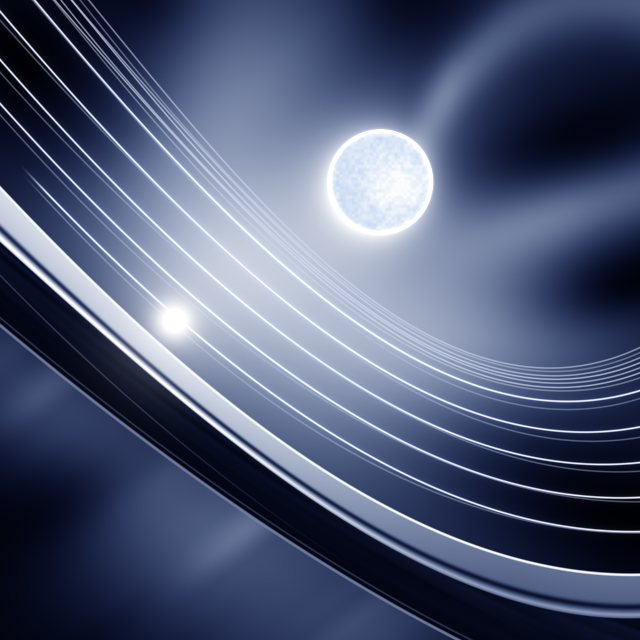
Reproduce this background procedurally as a Shadertoy shader.

```glsl
// A glowing moon and a small flare in blue haze, crossed by sweeping light strings.
// Haze is a sum of soft Gaussian blobs; the strings and the dark ribbon are cubic
// curves through four evenly spaced heights, drawn by their approximate distance.

float hash(vec2 p) {
    vec3 q = fract(p.xyx * 0.1031);
    q += dot(q, q.yzx + 33.33);
    return fract((q.x + q.y) * q.z);
}

float noise(vec2 p) {
    vec2 i = floor(p), f = fract(p);
    f = f * f * (3.0 - 2.0 * f);
    return mix(mix(hash(i), hash(i + vec2(1, 0)), f.x),
               mix(hash(i + vec2(0, 1)), hash(i + vec2(1, 1)), f.x), f.y);
}

// Elongated Gaussian: its long axis points along the given angle
float blob(vec2 p, vec2 center, vec2 radius, float angle) {
    p -= center;
    float c = cos(angle), s = sin(angle);
    vec2 q = vec2(c * p.x + s * p.y, c * p.y - s * p.x) / radius;
    return exp(-dot(q, q));
}

// Brightness to cold blue
vec3 tint(float v) {
    return pow(vec3(clamp(v, 0.0, 1.0)), vec3(1.75, 1.5, 1.0));
}

// Cubic through the heights at x = 0, 1/3, 2/3 and 1
float curve(vec4 h, float x) {
    float u = 3.0 * x;
    vec3 d = h.yzw - h.xyz;
    vec2 e = d.yz - d.xy;
    return h.x + u * (d.x + (u - 1.0) * 0.5 * (e.x + (u - 2.0) / 3.0 * (e.y - e.x)));
}

// Signed distance, positive above the curve
float curveDistance(vec2 p, vec4 h) {
    float y = curve(h, p.x);
    float slope = (curve(h, p.x + 0.005) - y) / 0.005;
    return (p.y - y) / sqrt(1.0 + slope * slope);
}

// Heights of the string family: 0 is the ribbon edge, 1 the topmost string
vec4 stringHeights(float s) {
    return vec4(0.707, 0.391, 0.177, 0.102) + s * vec4(0.319, 0.314, 0.338, 0.332)
         + s * s * vec4(0.143, 0.059, -0.036, 0.023);
}

float stroke(float d, float width, float px) {
    return 1.0 - smoothstep(max(width - px, 0.0), width + px, abs(d));
}

float upperHaze(vec2 p) {
    float v = 0.12 + 0.58 * blob(p, vec2(0.42, 0.57), vec2(0.5, 0.34), -0.785);
    v += 0.14 * blob(p, vec2(0.33, 0.6), vec2(0.2, 0.14), -0.785);
    v += 0.24 * blob(p, vec2(0.77, 0.46), vec2(0.24, 0.13), 0.1);
    v += 0.12 * blob(p, vec2(0.37, 0.9), vec2(0.2, 0.12), 0.7);
    // Two soft beams on the right
    float t = p.x - 0.65;
    float beam = (p.y - 0.8 - 1.4 * t + 2.4 * t * t) / 0.065;
    v += 0.32 * exp(-beam * beam) * smoothstep(-0.03, 0.06, t);
    beam = (p.y - 0.6 - 0.3 * t) / 0.065;
    v += 0.33 * exp(-beam * beam) * smoothstep(-0.03, 0.25, t);
    // Diagonal wisps
    float wisp = noise(vec2(dot(p, vec2(-0.7, 0.7)) * 9.0 + 5.0, dot(p, vec2(0.7)) * 2.0));
    v += 0.12 * (wisp - 0.5) * smoothstep(0.6, 0.95, p.y);
    // Dark pockets
    v *= 1.0 - 0.95 * blob(p, vec2(0.03, 0.91), vec2(0.2), 0.0);
    v *= 1.0 - 0.6 * blob(p, vec2(0.22, 1.02), vec2(0.08), 0.0);
    v *= 1.0 - 0.75 * blob(p, vec2(0.9, 0.79), vec2(0.18, 0.06), 0.3);
    v *= 1.0 - 0.85 * blob(p, vec2(1.0, 0.565), vec2(0.13, 0.055), 0.25);
    v *= 1.0 - 0.6 * blob(p, vec2(0.64, 1.02), vec2(0.09), 0.0);
    return v * (1.0 - 0.93 * blob(p, vec2(1.0, 0.19), vec2(0.28, 0.12), -0.3));
}

float lowerHaze(vec2 p) {
    float v = 0.03 + 0.46 * blob(p, vec2(0.42, 0.12), vec2(0.33, 0.21), -0.5);
    v += 0.33 * blob(p, vec2(0.06, 0.38), vec2(0.24, 0.12), -0.6);
    float ray = noise(vec2(dot(p, vec2(-0.6, 0.8)) * 22.0 + 20.0, dot(p, vec2(0.8, 0.6)) * 2.0));
    return v * (0.83 + 0.4 * ray) * (1.0 - 0.6 * blob(p, vec2(0.06, 0.2), vec2(0.15, 0.07), 0.5));
}

void mainImage(out vec4 fragColor, in vec2 fragCoord) {
    float size = min(iResolution.x, iResolution.y);
    vec2 p = (fragCoord - 0.5 * iResolution.xy) / size + 0.5;
    float px = 1.0 / size;

    // Haze and moon
    vec2 m = (p - vec2(0.595, 0.716)) / 0.0815;
    float r = length(m), halo = max(r - 1.0, 0.0);
    vec3 color = tint(upperHaze(p) + 0.2 * exp(-halo * 3.5) + 0.2 * exp(-halo * 0.8));
    float grain = 0.4 * noise(m * 6.0 + 30.0) + 0.6 * noise(m * 17.0 + 60.0);
    float lit = 0.35 + 0.7 * (grain - 0.5) + 0.7 * blob(m, vec2(0.3, -0.1), vec2(0.55), 0.0);
    lit += 0.5 * smoothstep(0.82, 1.0, r);
    vec3 moon = mix(vec3(0.75, 0.83, 0.94), vec3(0.98, 0.99, 1.0), clamp(lit, 0.0, 1.0));
    color = mix(color, moon, 1.0 - smoothstep(1.0 - 12.0 * px, 1.0 + 12.0 * px, r));
    color += 0.25 * exp(-pow((r - 0.98) / 0.035, 2.0));

    // Bright strings, each with a faint companion
    for (int i = 0; i < 5; i++) {
        float s = 0.2 + 0.155 * float(i);
        float fade = i == 0 ? smoothstep(0.03, 0.08, p.x) : 1.0;
        float d = curveDistance(p, stringHeights(s));
        color = mix(color, vec3(0.95, 0.97, 1.0), 0.9 * fade * stroke(d, 0.0013, px));
        color += vec3(0.06, 0.07, 0.1) * fade * exp(-abs(d) * 220.0);
        d = curveDistance(p, stringHeights(s - 0.025 - 0.02 * sin(p.x * 5.0 + float(i))));
        color = mix(color, vec3(0.72, 0.78, 0.9), 0.4 * fade * stroke(d, 0.0009, px));
    }

    // Fine interlaced bundle on top
    for (int i = 0; i < 7; i++) {
        float k = float(i);
        float s = 1.0 - 0.021 * k + 0.012 * sin(p.x * 7.0 + k * 2.3) * (1.0 - p.x);
        float d = curveDistance(p, stringHeights(s));
        color = mix(color, vec3(0.83, 0.87, 0.96), (0.35 + 0.4 * hash(vec2(k, 4.0))) * stroke(d, 0.0009, px));
    }

    // Pale ribbon, dark ribbon and the haze beneath them
    float edge = curveDistance(p, stringHeights(0.0));
    float fold = curveDistance(p, vec4(0.622, 0.333, 0.115, 0.034));
    float hem = curveDistance(p, vec4(0.492, 0.234, 0.026, -0.12));
    float f = -edge / max(fold - edge, 0.001);
    float pale = mix(0.91, 0.58, smoothstep(0.25, 0.85, p.x)) - 0.1 * f;
    pale *= 1.0 - 0.65 * exp(-pow((f - 0.74) / 0.07, 2.0));
    pale += 0.2 * exp(-pow((f - 0.92) / 0.06, 2.0));
    color = mix(color, tint(pale), 1.0 - smoothstep(-px, px, edge));
    float dark = 0.07 + 0.1 * noise(vec2(hem * 130.0, p.x * 3.0)) * smoothstep(0.0, 0.09, hem);
    color = mix(color, tint(dark), 1.0 - smoothstep(-px, px, fold));
    float thread = curveDistance(p, vec4(0.57, 0.268, 0.045, -0.1));
    color = mix(color, tint(0.5), 0.55 * (1.0 - smoothstep(0.1, 0.6, p.x)) * stroke(thread, 0.0008, px));
    color = mix(color, tint(lowerHaze(p)), 1.0 - smoothstep(-px, px, hem));
    color = mix(color, tint(0.65), 0.85 * stroke(hem, 0.0022, px));
    color = mix(color, tint(0.45), 0.6 * stroke(hem - 0.009, 0.0012, px));
    color = mix(color, vec3(0.96, 0.98, 1.0), stroke(edge, 0.002, px));

    // Flare screened over the strings
    float g = length(p - vec2(0.273, 0.499));
    float flare = 0.85 * exp(-g * g / 0.0011) + 0.38 * exp(-g * g / 0.009);
    color = 1.0 - (1.0 - clamp(color, 0.0, 1.0)) * (1.0 - min(flare, 1.0));
    fragColor = vec4(color, 1.0);
}
```
